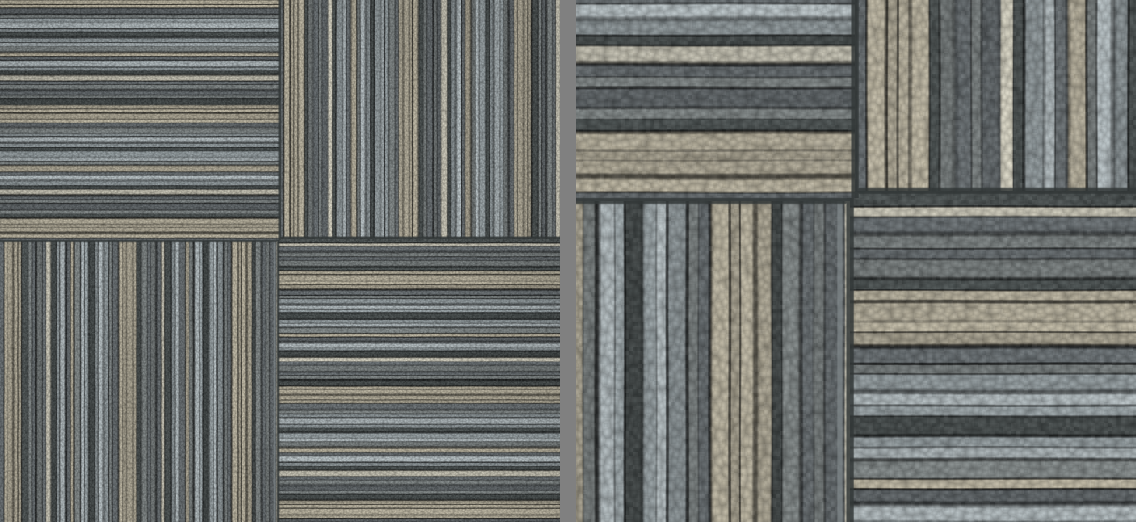
Left: the whole. Right: its middle third, enlarged.
This texture is drawn by a Shadertoy shader. Its source:

```glsl
// Four striped carpet tiles laid in quarter turns, two across and two down.
// Each tile repeats a band of 24 coloured yarns of uneven width; dark grooves
// part them, cellular noise gives looped pile, layered sines give slow wear.

const float BAND_WIDTH = 0.2044;      // one stripe repeat, in canvas widths
const int YARN_COUNT = 24;
const float CANVAS_HEIGHT = 0.9325;   // canvas height, in canvas widths
const vec3 SEAM_COLOR = vec3(0.19, 0.21, 0.21);

// Yarn order across one band, as indices into the dye list
const int YARNS[24] = int[24](4, 4, 4, 4, 0, 2, 1, 2, 1, 5, 0, 3,
                              6, 1, 4, 2, 6, 3, 0, 3, 6, 3, 2, 1);

// Charcoal, navy, slate, blue grey, tan, cream, pale blue
const vec3 DYES[7] = vec3[7](
    vec3(0.25, 0.27, 0.27), vec3(0.34, 0.36, 0.37), vec3(0.41, 0.43, 0.43),
    vec3(0.49, 0.52, 0.53), vec3(0.59, 0.57, 0.51), vec3(0.67, 0.66, 0.61),
    vec3(0.58, 0.61, 0.62));

float hash(vec2 p) {
    vec3 q = fract(vec3(p.xyx) * 0.1031);
    q += dot(q, q.yzx + 33.33);
    return fract((q.x + q.y) * q.z);
}

// Distance to the nearest scattered point
float cellular(vec2 p) {
    vec2 cell = floor(p);
    float nearest = 2.0;
    for (int y = -1; y <= 1; y++) {
        for (int x = -1; x <= 1; x++) {
            vec2 c = cell + vec2(x, y);
            vec2 point = c + vec2(hash(c), hash(c + 57.0));
            nearest = min(nearest, length(point - p));
        }
    }
    return nearest;
}

// Slow uneven tone, about -1 to 1
float layeredSines(vec2 p) {
    return 0.5 * sin(p.x * 9.0 + 2.0 * sin(p.y * 5.0))
         + 0.3 * sin(p.y * 17.0 + 1.7 * sin(p.x * 11.0))
         + 0.2 * sin((p.x + p.y) * 31.0);
}

// Dye of one yarn, with a small change of tone from yarn to yarn
vec3 yarnColor(float index, float tile) {
    int slot = int(mod(index + 0.5, float(YARN_COUNT)));
    float tone = 0.95 + 0.16 * hash(vec2(index + 40.0, tile * 7.0 + 3.0));
    return DYES[YARNS[slot]] * tone;
}

// Stripes at a distance across the yarns; pixel is the smoothing width
vec3 stripes(float across, float tile, float pixel) {
    float yarnWidth = BAND_WIDTH / float(YARN_COUNT);
    float t = across / yarnWidth - 0.5;
    t += 0.2 * sin(t * 2.3 + tile);               // uneven yarn widths
    float index = floor(t);
    float f = fract(t) - 0.5;
    float soft = min(0.5, 0.9 * pixel / yarnWidth);
    vec3 color = mix(yarnColor(index, tile), yarnColor(index + 1.0, tile),
                     smoothstep(-soft, soft, f));
    float groove = 1.0 - smoothstep(0.02, 0.12 + soft, abs(f));
    float depth = 0.15 + 0.5 * hash(vec2(index + 90.0, tile + 11.0));
    return color * (1.0 - depth * groove);
}

// Coverage of a line of given half width
float line(float d, float halfWidth, float pixel) {
    return 1.0 - smoothstep(halfWidth - pixel, halfWidth + pixel, abs(d));
}

void mainImage(out vec4 fragColor, in vec2 fragCoord) {
    vec2 p = fragCoord / iResolution.xy * vec2(1.0, CANVAS_HEIGHT);
    float pixel = 1.0 / iResolution.x;

    // Tile corners meet slightly out of line
    float dx = p.x - mix(0.4965, 0.4995, step(0.504, p.y));
    float right = step(0.0, dx);
    float dy = p.y - mix(0.502, 0.508, right);
    float top = step(0.0, dy);
    float tile = right + 2.0 * top;
    bool upright = right == top;

    // Yarns run upright on one diagonal and level on the other
    vec2 yarn = upright ? p.xy : p.yx;
    float origin = 0.006 + 0.502 * (upright ? right : top);
    float wobble = 0.00015 * sin(yarn.y * 38.0 + yarn.x * 90.0 + tile);
    vec3 color = stripes(yarn.x - origin + wobble, tile, pixel);

    // Looped pile, loose fibres and slow wear
    float pile = cellular(yarn * vec2(260.0, 200.0) + tile * 31.0);
    color *= 1.0 + 0.3 * (0.45 - pile);
    color += 0.06 * (hash(floor(p * 400.0)) - 0.5);
    color *= 1.0 + 0.03 * layeredSines(p);

    // Seams: a dark joint with a pale lip beside the lower upright one
    float lip = line(dx + 0.006, 0.0016, pixel) * (1.0 - top);
    color = mix(color, DYES[3], 0.7 * lip);
    float joint = max(line(dx, 0.0022, pixel), line(dy, 0.0018, pixel));
    color = mix(color, SEAM_COLOR, 0.85 * joint);

    // Gentle fall of light toward the edges
    vec2 fromCenter = p - vec2(0.45, 0.42);
    color *= 1.03 - 0.15 * dot(fromCenter, fromCenter);
    fragColor = vec4(color, 1.0);
}
```
